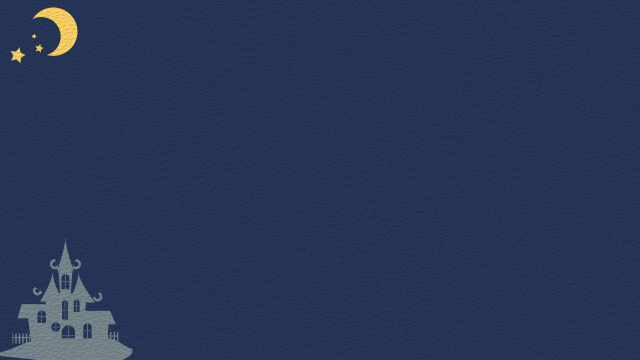
This background is drawn by a WebGL 1 fragment shader. Its source:

```glsl
precision highp float;

uniform vec2 u_resolution;

#define UNITS 432.0
#define NIGHT vec3(0.145, 0.204, 0.335)
#define STONE vec3(0.45, 0.51, 0.53)
#define GOLD vec3(0.95, 0.79, 0.37)
#define GRAIN_SIZE vec2(5.0, 3.2)
#define GRAIN_SHIFT vec2(-0.1, 0.28)
#define GRAIN_DEPTH 0.24
#define MULLION 0.3

vec2 hash2(vec2 p) {
  vec2 k = vec2(dot(p, vec2(127.1, 311.7)), dot(p, vec2(269.5, 183.3)));
  return fract(sin(k) * 43758.5);
}

// Distance to the nearest scattered cell point
float cellular(vec2 p) {
  vec2 cell = floor(p), f = fract(p);
  float nearest = 2.0;
  for (int y = -1; y <= 1; y++) {
    for (int x = -1; x <= 1; x++) {
      vec2 o = vec2(float(x), float(y));
      nearest = min(nearest, length(o + hash2(cell + o) - f));
    }
  }
  return nearest;
}

float star(vec2 p, float radius) {
  float sector = 6.28319 / 5.0;
  float a = atan(p.y, p.x) - 0.06;
  a = abs(mod(a + 0.5 * sector, sector) - 0.5 * sector);
  vec2 q = length(p) * vec2(cos(a), sin(a));
  return dot(q - vec2(radius, 0.0), vec2(0.45, 0.89));
}

// Upright block whose half width runs from low to high
float taper(vec2 p, vec2 base, float height, float low, float high) {
  vec2 q = p - base;
  float w = mix(low, high, clamp(q.y / height, 0.0, 1.0));
  return max(abs(q.x) - w, abs(q.y - 0.5 * height) - 0.5 * height);
}

// Concave roof with a leaning tip
float spire(vec2 p, vec2 base, float height, float width, float lean) {
  vec2 q = p - base;
  float t = clamp(q.y / height, 0.0, 1.0);
  float side = abs(q.x - lean * t) - width * pow(1.0 - t, 1.4);
  return max(side, max(-q.y, q.y - height));
}

// Ring left open on one side
float curl(vec2 p, vec2 center, float radius, vec2 gap) {
  vec2 q = p - center;
  return max(abs(length(q) - radius) - 1.5, dot(q, gap) - 0.5 * radius);
}

float fence(vec2 p, vec2 base, float halfWidth, float height) {
  vec2 q = p - base;
  float picket = abs(mod(q.x, 4.2) - 2.1) - 0.8;
  float rail = abs(q.y - 0.6 * height) - 0.7;
  float bounds = max(abs(q.x) - halfWidth, max(-q.y, q.y - height));
  return max(min(picket, rail), bounds);
}

float bars(vec2 q) {
  return MULLION - min(abs(q.x), abs(q.y));
}

float archWindow(vec2 p, vec2 center, vec2 size) {
  vec2 q = p - center;
  float arch = length(vec2(q.x, max(q.y - size.y + size.x, 0.0))) - size.x;
  return max(max(arch, -q.y - size.y), bars(q));
}

float hill(vec2 p) {
  float top = 8.0 + 18.0 * smoothstep(-10.0, 55.0, p.x)
            - 13.0 * smoothstep(130.0, 162.0, p.x);
  float side = p.x - 159.0 + 0.1 * (p.y - 11.0) * (p.y - 11.0);
  return max(max(p.y - top, side), 5.0 - 0.11 * p.x - p.y);
}

float house(vec2 p) {
  // Top tower
  vec2 m = vec2(abs(p.x - 78.5), p.y);
  float d = spire(p, vec2(78.5, 107.0), 39.0, 10.0, 0.0);
  d = min(d, curl(m, vec2(12.5, 115.0), 4.6, vec2(-0.9, 0.4)));
  d = min(d, taper(p, vec2(78.5, 75.0), 33.0, 6.0, 8.5));
  // Middle roofs and walls
  d = min(d, spire(p, vec2(62.0, 70.0), 34.0, 14.0, 1.0));
  d = min(d, spire(p, vec2(98.0, 69.0), 35.0, 16.0, -4.0));
  d = min(d, curl(p, vec2(45.0, 83.0), 4.0, vec2(0.5, 0.8)));
  d = min(d, curl(p, vec2(117.0, 76.0), 4.3, vec2(-0.6, 0.8)));
  d = min(d, taper(p, vec2(79.0, 40.0), 40.0, 22.0, 25.0));
  // Lower wings
  d = min(d, taper(p, vec2(43.0, 50.0), 17.0, 22.0, 17.0));
  d = min(d, taper(p, vec2(116.0, 43.0), 16.0, 23.0, 16.0));
  d = min(d, taper(p, vec2(82.5, 20.0), 31.0, 45.0, 49.0));
  // Openings
  float w = archWindow(p, vec2(78.5, 94.0), vec2(4.8, 9.0));
  w = min(w, archWindow(p, vec2(78.0, 60.0), vec2(3.5, 11.5)));
  w = min(w, archWindow(p, vec2(92.0, 65.0), vec2(3.5, 7.5)));
  w = min(w, archWindow(p, vec2(50.0, 52.0), vec2(5.0, 7.5)));
  w = min(w, archWindow(p, vec2(105.0, 35.0), vec2(5.0, 9.0)));
  w = min(w, archWindow(p, vec2(82.0, 29.0), vec2(8.0, 12.5)));
  vec2 q = p - vec2(67.0, 39.5);
  w = min(w, max(length(q) - 5.5, bars(q)));
  return max(d, -w);
}

void main() {
  float pixel = UNITS / u_resolution.y;
  vec2 p = gl_FragCoord.xy * pixel;

  float moon = max(length(p - vec2(64.0, 394.0)) - 29.0,
                   23.3 - length(p - vec2(49.5, 388.3)));
  float sky = min(moon, star(p - vec2(21.0, 365.5), 9.7));
  sky = min(sky, star(p - vec2(47.0, 374.0), 5.2));
  sky = min(sky, star(p - vec2(41.0, 388.5), 3.0));

  float land = min(hill(p), house(p));
  land = min(land, fence(p, vec2(25.5, 20.0), 10.5, 11.5));
  land = min(land, fence(p, vec2(135.0, 22.0), 7.0, 11.5));

  vec3 color = mix(NIGHT, GOLD, clamp(0.5 - sky / pixel, 0.0, 1.0));
  color = mix(color, STONE, clamp(0.5 - land / pixel, 0.0, 1.0));

  // Embossed paper grain
  vec2 g = p / GRAIN_SIZE;
  float relief = cellular(g) - cellular(g + GRAIN_SHIFT);
  gl_FragColor = vec4(color * (1.0 + GRAIN_DEPTH * relief), 1.0);
}
```
